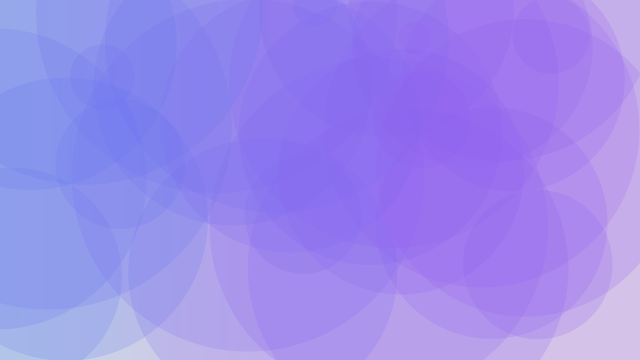
Write a Shadertoy shader that draws this background.

```glsl
// Overlapping translucent discs, blue at the left to violet at the right,
// over a pale horizontal gradient. A low-discrepancy sequence scatters the
// centres, denser right of the middle and toward the top.

#define LARGE_COUNT 24
#define SMALL_COUNT 8
#define LARGE_RADIUS vec2(0.30, 0.52)
#define SMALL_RADIUS vec2(0.02, 0.21)
#define DISC_OPACITY 0.20
#define CROWD_X 0.62
#define CROWDING 0.45
#define BLUE_INK vec3(0.40, 0.46, 0.94)
#define VIOLET_INK vec3(0.57, 0.37, 0.94)
#define PALE_LEFT vec3(0.77, 0.85, 0.90)
#define PALE_RIGHT vec3(0.83, 0.76, 0.91)

const float TAU = 6.28319;

// Evenly spread centre in 0..1, warped toward the crowded zone
vec2 discCentre(float index) {
    vec2 spread = fract(0.5 + index * vec2(0.75488, 0.56984));
    float pull = CROWDING / TAU * sin(TAU * (spread.x - CROWD_X));
    return vec2(spread.x + 0.03 - pull, 1.0 - 0.85 * pow(spread.y, 1.2));
}

float discRadius(float index, vec2 range) {
    return mix(range.x, range.y, fract(index * 0.61803 + 0.3));
}

// Hue follows the position across the canvas, with some variation
vec3 discInk(float index, float x) {
    float variation = 0.4 * (fract(index * 0.41421) - 0.5);
    float violet = smoothstep(0.0, 0.85, x) + variation;
    return mix(BLUE_INK, VIOLET_INK, clamp(violet, 0.0, 1.0));
}

void mainImage(out vec4 fragColor, in vec2 fragCoord) {
    vec2 point = fragCoord / iResolution.y;
    float aspect = iResolution.x / iResolution.y;
    float halfEdge = 0.6 / iResolution.y;

    // Pale ground
    vec3 color = mix(PALE_LEFT, PALE_RIGHT,
                     smoothstep(0.0, 0.45, point.x / aspect));

    // Large discs first, then the small ones
    for (int i = 0; i < LARGE_COUNT + SMALL_COUNT; i++) {
        float index = float(i);
        vec2 centre = discCentre(index);
        float radius = discRadius(index, i < LARGE_COUNT ? LARGE_RADIUS : SMALL_RADIUS);
        float dist = length(point - centre * vec2(aspect, 1.0)) - radius;
        float cover = 1.0 - smoothstep(-halfEdge, halfEdge, dist);
        color = mix(color, discInk(index, centre.x), cover * DISC_OPACITY);
    }

    fragColor = vec4(color, 1.0);
}
```
